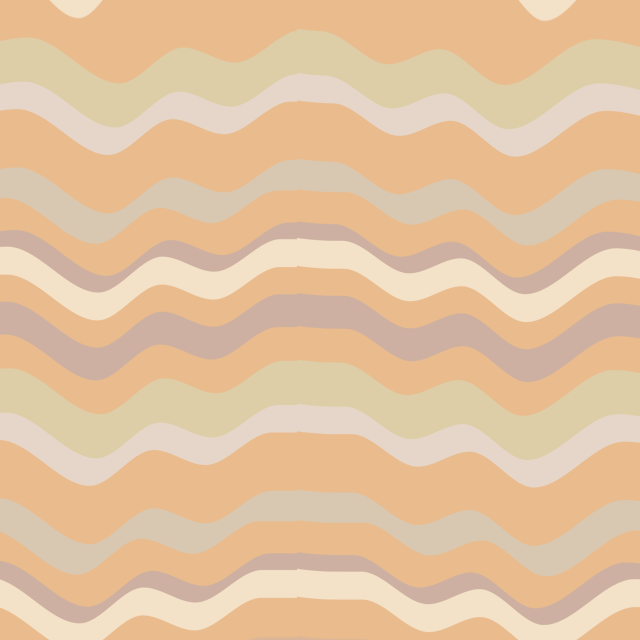
Reproduce this pattern procedurally as a WebGL 1 fragment shader.

```glsl
precision highp float;
// Warm retro wave stripes: two stacked sets of six bands on an orange ground.
// Each band edge is one mirrored ripple built from summed smoothsteps; edges
// slide outward as they descend, and colours change edge by edge, top down.

uniform vec2 u_resolution;

const float CANVAS = 768.0;      // design units across the canvas
const float AXIS = 374.0;        // x of the mirror axis
const float SEAM = 357.0;        // x where the two halves are joined
const float PERIOD = 397.0;      // height of one set of bands
const float PERIOD_SKEW = 22.5;  // outward slide gained per set
const float RIGHT_DROP = 2.0;    // right half sits slightly lower
const float DRIP_HEIGHT = 28.0;  // top strip where the last band wraps over
const float DRIP_SCALE = 0.62;   // vertical stretch of that wrapped piece

const vec3 ORANGE = vec3(0.916, 0.735, 0.553);
const vec3 STRAW  = vec3(0.865, 0.806, 0.655);
const vec3 BLUSH  = vec3(0.901, 0.841, 0.788);
const vec3 SAND   = vec3(0.846, 0.784, 0.696);
const vec3 MAUVE  = vec3(0.803, 0.692, 0.630);
const vec3 CREAM  = vec3(0.954, 0.882, 0.784);

// Depth of the ripple below its central crest, by distance from the axis.
float ripple(float d) {
  return 39.0 * smoothstep(12.0, 92.0, d)
       - 18.0 * smoothstep(92.0, 154.0, d)
       + 43.0 * smoothstep(154.0, 231.0, d)
       - 55.0 * smoothstep(231.0, 340.0, d)
       + 19.0 * smoothstep(340.0, 450.0, d);
}

// Small mismatch between the halves: a notch at the seam, then a drop.
float seamOffset(float x) {
  float notch = step(SEAM, x) * exp(-abs(x - SEAM) / 12.0);
  return RIGHT_DROP * smoothstep(350.0, 400.0, x) - 1.5 * notch;
}

// Coverage of everything below an edge with the given crest and skew.
float below(vec2 p, float crest, float skew, float softness) {
  float edge = crest + ripple(abs(p.x - AXIS) - skew) + seamOffset(p.x);
  return smoothstep(-softness, softness, p.y - edge);
}

void main() {
  vec2 uv = gl_FragCoord.xy / u_resolution;
  vec2 p = vec2(uv.x, 1.0 - uv.y) * CANVAS;   // y runs downward
  float soft = 0.75 * CANVAS / u_resolution.y;

  // The last band spills over the top border as two rounded drips.
  bool wrapped = p.y < DRIP_HEIGHT;
  if (wrapped) p.y = CANVAS + p.y * DRIP_SCALE;

  vec3 color = ORANGE;
  for (int i = 0; i < 2; i++) {
    float set = float(i);
    float y = set * PERIOD;
    float s = set * PERIOD_SKEW;

    // Straw and blush pair
    color = mix(color, STRAW,  below(p, y + 36.0, s, soft));
    color = mix(color, BLUSH,  below(p, y + 89.0, s + 5.0, soft));
    color = mix(color, ORANGE, below(p, y + 122.0, s + 13.0, soft));
    // Sand band
    color = mix(color, SAND,   below(p, y + 192.0, s + 13.0, soft));
    color = mix(color, ORANGE, below(p, y + 228.5, s + 28.0, soft));
    // Thin mauve over cream
    color = mix(color, MAUVE,  below(p, y + 267.0, s + 15.0, soft));
    color = mix(color, CREAM,  below(p, y + 287.0, s + 25.0, soft));
    color = mix(color, ORANGE, below(p, y + 320.5, s + 26.0, soft));
    // Wide mauve, present only in the upper set
    if (i == 0) {
      color = mix(color, MAUVE,  below(p, 353.0, 26.0, soft));
      color = mix(color, ORANGE, below(p, 392.5, 28.0, soft));
    }
  }

  // Faded trace of the next mauve band along the bottom border
  if (!wrapped) {
    float trace = below(p, PERIOD + 368.0, PERIOD_SKEW + 26.0, 2.0);
    color = mix(color, MAUVE, 0.6 * trace);
  }

  gl_FragColor = vec4(color, 1.0);
}
```
